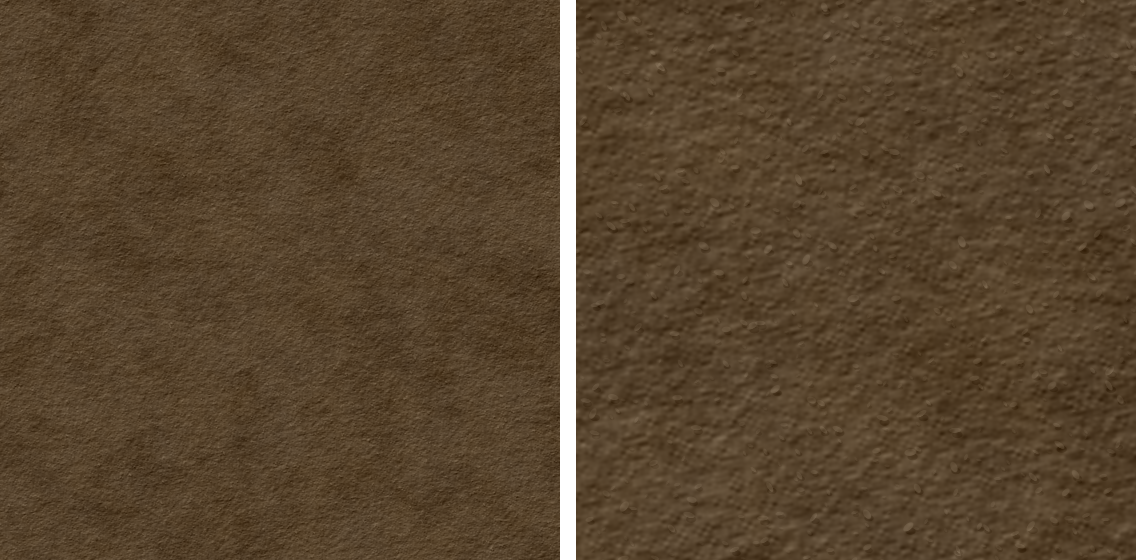
Left: the whole. Right: its middle third, enlarged.
Reproduce this texture procedurally as a WebGL 2 fragment shader.

```glsl
#version 300 es
precision highp float;

uniform vec2 u_resolution;
out vec4 outColor;

const vec3 EARTH = vec3(0.333, 0.257, 0.168);
const vec3 TONE_TINT = vec3(1.0, 1.0, 0.97);
const vec3 WARM_TINT = vec3(0.30, 0.0, -0.55);
const vec2 LIGHT_DIR = vec2(-0.45, 0.89);

// Integer hash giving two values from 0 to 1
vec2 hash2(vec2 cell, uint seed) {
    uvec2 q = uvec2(ivec2(cell)) + uvec2(seed * 747u, seed * 2891u);
    q = q * 1664525u + 1013904223u;
    q.x += q.y * 1664525u;
    q.y += q.x * 1664525u;
    q ^= q >> 16u;
    q.x += q.y * 1664525u;
    q.y += q.x * 1664525u;
    q ^= q >> 16u;
    return vec2(q >> 8u) / 16777216.0;
}

float valueNoise(vec2 p, uint seed) {
    vec2 cell = floor(p);
    vec2 f = fract(p);
    f = f * f * (3.0 - 2.0 * f);
    float bottom = mix(hash2(cell, seed).x, hash2(cell + vec2(1, 0), seed).x, f.x);
    float top = mix(hash2(cell + vec2(0, 1), seed).x, hash2(cell + vec2(1, 1), seed).x, f.x);
    return mix(bottom, top, f.y);
}

// Layered noise centred on zero; each layer is turned to hide the lattice
float fbm(vec2 p, int octaves, float gain, uint seed) {
    mat2 turn = mat2(1.6, 1.2, -1.2, 1.6);
    float sum = 0.0;
    float total = 0.0;
    float weight = 1.0;
    for (int i = 0; i < octaves; i++) {
        sum += weight * (valueNoise(p, seed + uint(i)) - 0.5);
        total += weight;
        weight *= gain;
        p = turn * p + 17.3;
    }
    return sum / total;
}

// Slope of the fine crumbly surface towards the light
float reliefShade(vec2 uv, float reach) {
    vec2 stretch = vec2(82.0, 100.0);
    float here = fbm(uv * stretch, 3, 0.85, 31u);
    float lit = fbm((uv + LIGHT_DIR * reach) * stretch, 3, 0.85, 31u);
    return here - lit;
}

// Sparse tiny chips: bright faces with a dark lower side
float gritShade(vec2 uv, float density, float share, float softness, uint seed) {
    vec2 p = uv * density;
    vec2 cell = floor(p);
    float shade = 0.0;
    for (int y = -1; y <= 1; y++) {
        for (int x = -1; x <= 1; x++) {
            vec2 id = cell + vec2(x, y);
            vec2 centre = id + hash2(id, seed);
            vec2 traits = hash2(id, seed + 1u);
            vec2 form = hash2(id, seed + 2u);
            float present = step(traits.x, share);
            float radius = mix(0.10, 0.27, traits.y * traits.y);
            float angle = (form.x - 0.5) * 2.4;
            vec2 axis = vec2(cos(angle), sin(angle));
            vec2 away = p - centre;
            vec2 offset = vec2(dot(away, axis), dot(away, vec2(-axis.y, axis.x)));
            offset *= vec2(0.65, mix(1.0, 1.6, form.y));
            float face = 1.0 - smoothstep(radius - softness, radius + softness, length(offset));
            float under = length((away + LIGHT_DIR * radius * 1.3) * vec2(0.75, 1.1));
            float shadow = 1.0 - smoothstep(radius - softness, radius + softness, under);
            shade += present * (face - 0.9 * shadow * (1.0 - face)) * mix(0.35, 1.0, traits.y);
        }
    }
    return shade;
}

void main() {
    vec2 uv = gl_FragCoord.xy / u_resolution.y;
    float pixel = 1.0 / u_resolution.y;

    // Broad stains broken up by small ragged blotches
    float mottle = fbm(uv * vec2(7.0, 8.5), 3, 0.85, 3u);
    float blotch = fbm(uv * vec2(23.0, 27.0), 4, 0.9, 12u);
    float darkPatch = smoothstep(0.05, 0.22, mottle * 0.6 + blotch * 0.6);

    // Fine surface detail
    float relief = reliefShade(uv, 0.0022);
    float grain = fbm(uv.yx * mat2(0.8, 0.6, -0.6, 0.8) * 210.0, 2, 1.0, 47u);
    float grit = gritShade(uv, 118.0, 0.40, 0.6 * pixel * 118.0, 61u);

    float tone = 0.085 * mottle + 0.12 * blotch - 0.012 * darkPatch + 0.002;
    tone += 0.31 * relief + 0.05 * grain + 0.06 * grit;

    // Slight drift between ochre and greyer soil
    float warmth = 0.045 * fbm(uv * 14.0, 4, 0.8, 83u);
    vec3 color = EARTH + TONE_TINT * tone + WARM_TINT * warmth;
    outColor = vec4(clamp(color, 0.0, 1.0), 1.0);
}
```
